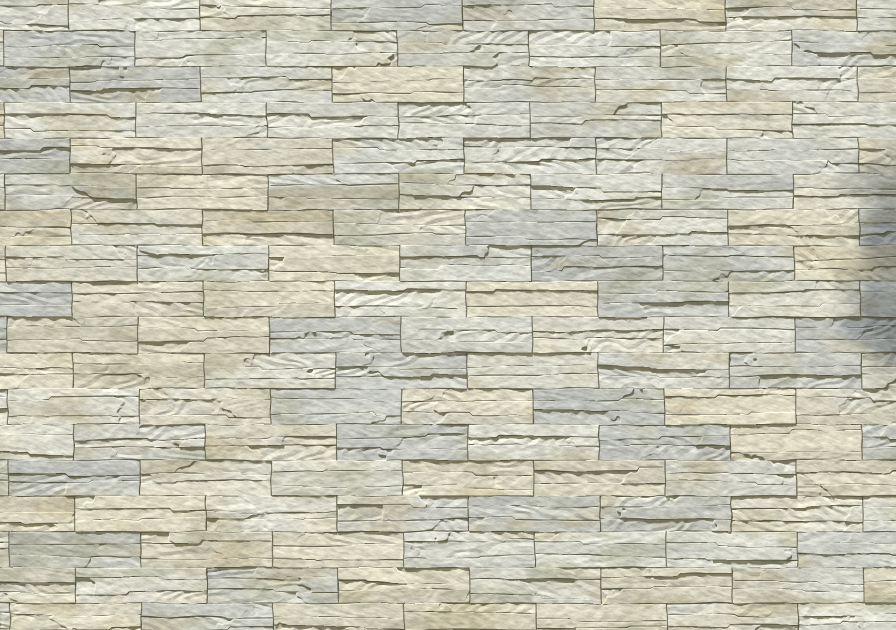
Give the GLSL for this texture, as a Shadertoy shader.

```glsl
// Split-face stone cladding: panels in running bond, each made of three uneven
// strips with broken ends. A relief function gives the depth of the stone; light
// from above shades its slopes and a short march casts the ledge shadows.

const vec2  PITCH = vec2(0.2085, 0.0568);   // panel size, canvas height = 1
const vec2  ORIGIN = vec2(0.0165, 0.0426);
const float DRIFT = 0.012;                  // slight lean of the vertical joints
const float JOINT = 0.0016;                 // half-width of dark joints
const float LEDGE = 0.0105;                 // depth range of the strips
const float SHADOW_STEP = 0.0015;
const int   SHADOW_STEPS = 5;
const int   SAMPLES = 2;                    // antialiasing grid side
const vec2  LIGHT = vec2(-0.28, 0.96);

const vec3 CREAM  = vec3(0.885, 0.865, 0.775);
const vec3 PALE   = vec3(0.88, 0.88, 0.83);
const vec3 SLATE  = vec3(0.785, 0.795, 0.765);
const vec3 OCHRE  = vec3(0.74, 0.69, 0.54);
const vec3 MOSS   = vec3(0.68, 0.68, 0.57);
const vec3 SHADE  = vec3(0.37, 0.355, 0.27);
const vec3 CREVICE = vec3(0.24, 0.23, 0.16);
const vec3 DAMP   = vec3(0.70, 0.72, 0.75);

float hash(vec2 p) {
    vec3 q = fract(vec3(p.xyx) * 0.1031);
    q += dot(q, q.yzx + 33.33);
    return fract((q.x + q.y) * q.z);
}

float noise(vec2 p) {
    vec2 i = floor(p), f = fract(p);
    f = f * f * (3.0 - 2.0 * f);
    return mix(mix(hash(i), hash(i + vec2(1, 0)), f.x),
               mix(hash(i + vec2(0, 1)), hash(i + 1.0), f.x), f.y);
}

float fbm(vec2 p) {
    float sum = 0.0, amp = 0.5;
    for (int i = 0; i < 4; i++) {
        sum += amp * noise(p);
        p = mat2(1.6, 1.2, -1.2, 1.6) * p + 7.3;
        amp *= 0.5;
    }
    return sum;
}

// Height of a seam inside a panel: tilted, with one small step.
float seam(float base, float x, vec2 key) {
    float split = mix(0.2, 0.8, hash(key + 3.1));
    return base + 0.18 * (hash(key) - 0.5) + 0.15 * (hash(key + 5.7) - 0.5) * (x - 0.5)
         + 0.20 * (hash(key + 9.2) - 0.5) * smoothstep(split - 0.015, split + 0.015, x);
}

// Slanted cleavage planes meeting at ridges, 0 to 1.
float cleft(vec2 p, vec2 key) {
    float lean = 1.6 * (hash(key + 18.0) - 0.5);
    float u = (p.y + lean * p.x) * 48.0 + 1.3 * noise(p * vec2(30, 60)) + hash(key);
    return abs(fract(u) * 2.0 - 1.0);
}

struct Stone { float height; float edge; vec2 panel; float strip; };

Stone stoneAt(vec2 p) {
    Stone s;
    vec2 q = (p - ORIGIN + vec2(DRIFT * p.y, 0.0)) / PITCH;
    q += vec2(0.012, 0.05) * (vec2(noise(p * 55.0), noise(p * vec2(22, 40) + 8.0)) - 0.5);
    float row = floor(q.y);
    q.x += 0.5 * (1.0 - mod(row, 2.0));
    s.panel = floor(q) + 40.0;
    vec2 f = fract(q);

    // Pick the strip and its limits
    float low = max(seam(0.32, f.x, s.panel * 1.7), 0.12);
    float high = clamp(seam(0.67, f.x, s.panel * 2.3 + 50.0), low + 0.15, 0.88);
    s.strip = step(low, f.y) + step(high, f.y);
    float bottom = s.strip < 0.5 ? 0.0 : (s.strip < 1.5 ? low : high);
    float top = s.strip < 0.5 ? low : (s.strip < 1.5 ? high : 1.0);
    float t = (f.y - bottom) / (top - bottom);
    vec2 key = s.panel * 3.1 + s.strip * 17.3;

    // Projecting face, broken away along a slanted line at one end
    float along = hash(key + 2.0) < 0.5 ? f.x : 1.0 - f.x;
    float cut = mix(0.15, 1.35, hash(key + 4.0)) + 0.35 * (hash(key + 6.0) - 0.5) * t;
    cut += 0.12 * (noise(p * 110.0) - 0.5);
    float broken = smoothstep(cut - 0.015, cut + 0.015, along);
    float planes = cleft(p, key);
    float face = mix(0.4, 1.0, hash(key + 8.0)) + 0.25 * (hash(key + 12.0) - 0.6) * t
               + 0.10 * planes;
    float rough = 0.2 * hash(key + 14.0) + 0.40 * (1.0 - t) * hash(key + 15.0) + 0.34 * planes;
    s.height = LEDGE * mix(face, rough, broken);

    // Rounded edges and chipped grain; seams fade in and out
    vec2 side = min(f, 1.0 - f) * PITCH;
    float inner = min(f.y - bottom, top - f.y) * PITCH.y;
    float fade = 0.0022 * smoothstep(0.3, 0.8, noise(p * vec2(28, 60) + key));
    s.edge = min(side.x, inner + fade);
    s.height -= 0.0022 * (1.0 - smoothstep(0.0, JOINT, s.edge));
    float grain = fbm(mat2(0.9, 0.35, -0.35, 0.9) * p * vec2(80, 190) + key);
    s.height += 0.0032 * (grain - 0.5);
    return s;
}

vec3 wall(vec2 p) {
    Stone s = stoneAt(p);
    float slope = 0.0, shadow = 0.0;
    for (int i = 1; i <= SHADOW_STEPS; i++) {
        float d = SHADOW_STEP * float(i);
        float rise = stoneAt(p + LIGHT * d).height - s.height;
        if (i == 1) slope = clamp(rise / d, -1.0, 1.0);
        shadow = max(shadow, smoothstep(0.0, 0.0018, rise - 0.85 * d));
    }

    // Stone colour by panel, strip and mineral stain
    float tone = hash(s.panel + 21.0) + 0.5 * (fbm(p * vec2(12, 24)) - 0.5);
    vec3 color = mix(CREAM, PALE, smoothstep(0.1, 0.55, tone));
    color = mix(color, SLATE, smoothstep(0.6, 1.0, tone));
    float stain = fbm(p * vec2(8, 20) + 3.0 * hash(s.panel + 31.0));
    color = mix(color, OCHRE, 0.45 * smoothstep(0.54, 0.76, stain));
    color = mix(color, MOSS, 0.45 * smoothstep(0.52, 0.74, fbm(p * vec2(9, 22) + 40.0)));
    color *= 0.95 + 0.08 * hash(s.panel + s.strip * 7.0);
    color *= 0.86 + 0.27 * fbm(p * vec2(100, 230));

    // Ragged damp streak near the right border
    float damp = smoothstep(1.33, 1.42, p.x + 0.10 * (fbm(p * vec2(12, 30)) - 0.4))
               * smoothstep(0.36, 0.44, p.y) * smoothstep(0.84, 0.68, p.y);
    color *= mix(vec3(1), DAMP, damp);

    // Light, cast shadow and joints
    color *= 0.99 - 0.24 * max(slope, 0.0) - 0.13 * min(slope, 0.0);
    color = mix(color, SHADE * (0.7 + 0.5 * color), 0.82 * shadow);
    return mix(color, CREVICE, 0.62 * (1.0 - smoothstep(0.0003, JOINT, s.edge)));
}

void mainImage(out vec4 fragColor, in vec2 fragCoord) {
    vec3 sum = vec3(0);
    for (int i = 0; i < SAMPLES * SAMPLES; i++) {
        vec2 offset = (vec2(i % SAMPLES, i / SAMPLES) + 0.5) / float(SAMPLES) - 0.5;
        sum += wall((fragCoord + offset) / iResolution.y);
    }
    fragColor = vec4(clamp(sum / float(SAMPLES * SAMPLES), 0.0, 1.0), 1.0);
}
```
